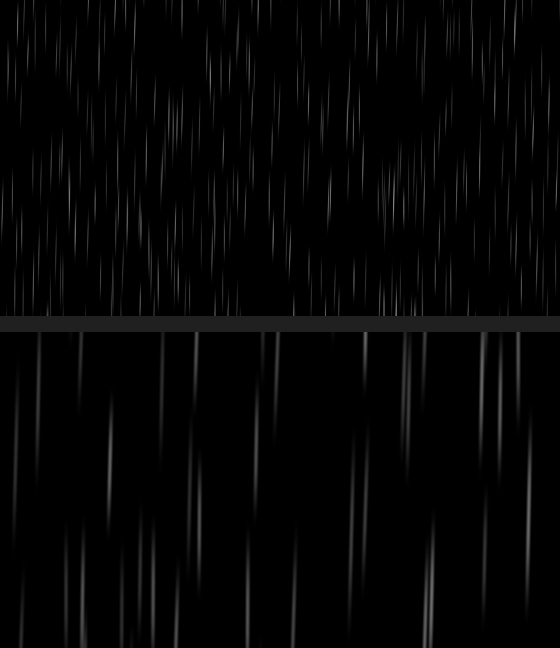
Top, the full canvas; bottom, a detail of the centre.
Write a Shadertoy shader that draws this texture.

```glsl
const int   LAYERS       = 3;
const vec2  CELL         = vec2(0.03, 0.4);     // in canvas heights
const float DENSITY      = 0.56;                // share of cells holding a streak
const vec2  HALF_LENGTH  = vec2(0.075, 0.125);  // shortest, longest
const vec2  SLOPE        = vec2(-0.004, 0.036); // sideways drift per unit height
const float HALF_WIDTH   = 0.0036;
const vec2  BRIGHTNESS   = vec2(0.17, 0.42);    // dimmest, brightest
const vec3  BACKGROUND   = vec3(0.0);
const vec3  STREAK_COLOR = vec3(1.0);

vec3 hash33(vec3 p) {
    p = fract(p * vec3(0.1031, 0.1030, 0.0973));
    p += dot(p, p.yxz + 33.33);
    return fract((p.xxy + p.yxx) * p.zyx);
}

// Thin slanted line that fades towards both tips
float streak(vec2 offset, float halfLength, float slope, float pixel) {
    float along = abs(offset.y) / halfLength;
    float across = abs(offset.x - slope * offset.y);
    float width = max(HALF_WIDTH, pixel);
    float taper = 1.0 - smoothstep(0.1, 1.0, along);
    return taper * (1.0 - smoothstep(0.0, width, across));
}

// One layer of columns, each shifted vertically by a random amount
float rainLayer(vec2 p, float layer, float pixel) {
    p.x += layer * CELL.x * 0.37;
    float column = floor(p.x / CELL.x);
    p.y += CELL.y * hash33(vec3(column + 7.0, layer + 3.0, 19.0)).x;

    vec2 id = vec2(column, floor(p.y / CELL.y));
    vec2 local = p - (id + 0.5) * CELL;
    vec3 place = hash33(vec3(id + 11.0, layer * 5.0 + 41.0));
    vec3 look = hash33(vec3(id + 53.0, layer * 5.0 + 87.0));

    // Keep the whole streak inside its cell
    float halfLength = mix(HALF_LENGTH.x, HALF_LENGTH.y, look.x);
    float slope = mix(SLOPE.x, SLOPE.y, look.y);
    vec2 margin = vec2(HALF_WIDTH + abs(slope) * halfLength, halfLength);
    vec2 center = (place.xy - 0.5) * (CELL - 2.0 * margin);

    float present = step(place.z, DENSITY);
    float brightness = mix(BRIGHTNESS.x, BRIGHTNESS.y, look.z * look.z);
    return present * brightness * streak(local - center, halfLength, slope, pixel);
}

void mainImage(out vec4 fragColor, in vec2 fragCoord) {
    float pixel = 1.0 / iResolution.y;
    vec2 p = fragCoord * pixel;

    float light = 0.0;
    for (int i = 0; i < LAYERS; i++) {
        light += rainLayer(p, float(i), pixel);
    }
    fragColor = vec4(mix(BACKGROUND, STREAK_COLOR, min(light, 1.0)), 1.0);
}
```
